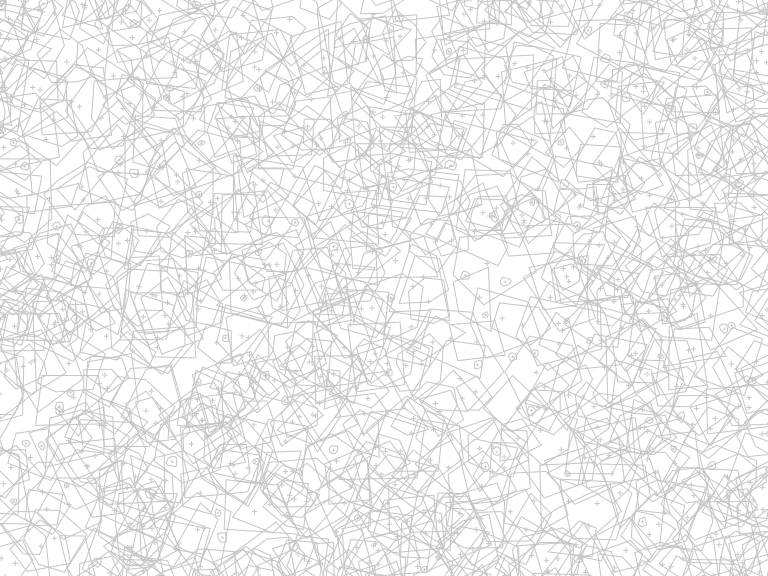
Give the GLSL for this pattern, as a WebGL 2 fragment shader.

```glsl
#version 300 es
precision highp float;
// Draws a dense tangle of hairline grey irregular polygon outlines with tiny centre crosses on white.

uniform vec2 u_resolution;
out vec4 fragColor;

const float TAU = 6.2831853;

// Three random values in 0..1 from an integer lattice key
vec3 hash3(ivec3 key) {
    uvec3 v = uvec3(key + 1000) * 1664525u + 1013904223u;
    v.x += v.y * v.z; v.y += v.z * v.x; v.z += v.x * v.y;
    v ^= v >> 16u;
    v.x += v.y * v.z; v.y += v.z * v.x; v.z += v.x * v.y;
    return vec3(v >> 8u) / 16777216.0;
}

// Slope of one lattice corner, dotted with the offset from it
float cornerSlope(vec2 corner, vec2 p) {
    float angle = TAU * hash3(ivec3(corner, 77)).x;
    return dot(vec2(cos(angle), sin(angle)), p - corner);
}

float gradientNoise(vec2 p) {
    vec2 i = floor(p), f = p - i;
    vec2 u = f * f * f * (f * (f * 6.0 - 15.0) + 10.0);
    vec2 e = vec2(1.0, 0.0);
    return mix(mix(cornerSlope(i, p), cornerSlope(i + e, p), u.x),
               mix(cornerSlope(i + e.yx, p), cornerSlope(i + 1.0, p), u.x), u.y);
}

float segmentDistance(vec2 p, vec2 a, vec2 b) {
    vec2 ap = p - a, ab = b - a;
    return length(ap - ab * clamp(dot(ap, ab) / dot(ab, ab), 0.0, 1.0));
}

// Corner of a polygon, pushed off its regular place
vec2 polygonCorner(int index, int sides, float turn, float radius, ivec3 key) {
    vec3 h = hash3(ivec3(key.xy, key.z * 16 + 500 + index % sides));
    float angle = TAU * (turn + (float(index) + 0.75 * (h.x - 0.5)) / float(sides));
    return radius * mix(0.72, 1.15, h.y) * vec2(cos(angle), sin(angle));
}

// Antialiased coverage of a hairline stroke
float stroke(float d, float pixel) {
    return clamp((0.00087 - d) / pixel + 0.5, 0.0, 1.0);
}

void main() {
    float pixel = 1.0 / u_resolution.y;
    vec2 p = gl_FragCoord.xy * pixel;
    ivec2 home = ivec2(floor(p * 8.0));
    float paper = 1.0; // share of the paper left uncovered

    for (int y = -1; y <= 1; y++)
    for (int x = -1; x <= 1; x++) {
        ivec2 cell = home + ivec2(x, y);

        // Crowding drifts across the canvas and varies from cell to cell
        float crowd = 9.2 + 4.0 * gradientNoise(vec2(cell) * 0.37 + 3.3)
                    + 4.0 * (hash3(ivec3(cell, 99)).x - 0.5);
        int count = int(clamp(crowd + 0.5, 1.0, 15.0));

        for (int k = 0; k < count; k++) {
            ivec3 key = ivec3(cell, k);
            vec3 place = hash3(key);
            vec3 form = hash3(key + ivec3(0, 0, 200));
            vec2 q = p - (vec2(cell) + place.xy) / 8.0;

            // About one in eight is a tiny ring
            bool tiny = form.z < 0.13;
            float radius = tiny ? mix(0.005, 0.010, form.x) : mix(0.036, 0.083, form.x);
            if (length(q) > radius * 1.15 + 0.008) continue;

            // Outline
            int sides = tiny ? 7 : 4 + int(form.y * 2.6);
            float d = 1.0;
            vec2 a = polygonCorner(0, sides, place.z, radius, key);
            vec2 first = a;
            for (int i = 1; i <= sides; i++) {
                vec2 b = i == sides ? first : polygonCorner(i, sides, place.z, radius, key);
                d = min(d, segmentDistance(q, a, b));
                a = b;
            }

            // Centre cross
            float arm = tiny ? 0.0015 : 0.0036;
            d = min(d, segmentDistance(q, vec2(-arm, 0.0), vec2(arm, 0.0)));
            d = min(d, segmentDistance(q, vec2(0.0, -arm), vec2(0.0, arm)));
            paper *= 1.0 - stroke(d, pixel);
        }
    }

    vec3 lineGrey = vec3(0.77);
    fragColor = vec4(mix(lineGrey, vec3(1.0), paper), 1.0);
}
```
